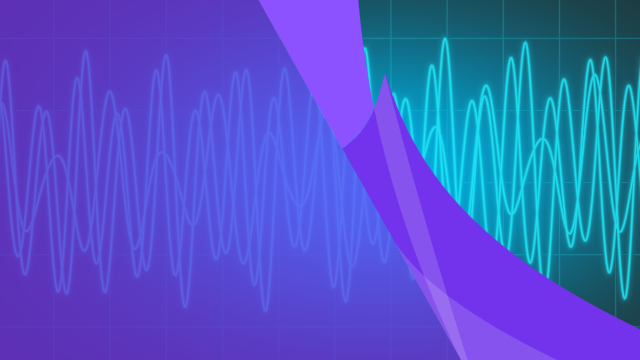
Give the GLSL for this background, as a Shadertoy shader.

```glsl
// Oscilloscope waves on a glowing grid, half veiled in violet, with curved purple sails.

// Lengths are in canvas heights
const vec2 GLOW_CENTER = vec2(1.05, 0.49);
const vec2 GLOW_FALLOFF = vec2(1.9, 5.0);
const vec2 GRID_STEP = vec2(0.156, 0.2003);
const vec2 GRID_OFFSET = vec2(0.150, 0.1065);
const float GRID_WIDTH = 0.0022;
const float TRACE_WIDTH = 0.0040;
const float TRACE_STEP = 0.003;
const int TRACE_REACH = 6;

const vec3 SCOPE_DARK = vec3(0.13, 0.18, 0.18);
const vec3 SCOPE_LIT = vec3(0.00, 0.67, 0.87);
const vec3 SCOPE_TRACE = vec3(0.12, 0.91, 0.97);
const vec3 VEIL_DARK = vec3(0.365, 0.18, 0.70);
const vec3 VEIL_LIT = vec3(0.32, 0.38, 0.94);
const vec3 VEIL_TRACE = vec3(0.37, 0.49, 1.00);
const vec3 BAND_COLOR = vec3(0.55, 0.32, 1.00);
const vec3 SAIL_COLOR = vec3(0.45, 0.20, 0.93);
const vec3 SHEEN_COLOR = vec3(0.90, 0.90, 0.97);
const float SHEEN = 0.18;

// Per wave: period, position of one crest, amplitude, amplitude swing
const vec4 WAVES[3] = vec4[3](
    vec4(0.1109, 0.1273, 0.285, 0.085),
    vec4(0.1095, 1.3102, 0.250, 0.060),
    vec4(0.1497, 1.5023, 0.165, 0.090));
const float SWING_CYCLES = 2.25;
const float TAU = 6.2831853;

// Coverage of the region where d is negative
float cover(float d) {
    return clamp(0.5 - d / max(fwidth(d), 1e-5), 0.0, 1.0);
}

float segmentDistance(vec2 p, vec2 a, vec2 b) {
    vec2 along = b - a;
    float h = clamp(dot(p - a, along) / dot(along, along), 0.0, 1.0);
    return length(p - a - along * h);
}

// Height of a wave, measured downwards from the top
float waveDepth(float x, vec4 wave) {
    float cycle = (x - wave.y) / wave.x;
    float amplitude = wave.z + wave.w * cos(TAU * (cycle - 1.0) / SWING_CYCLES);
    float middle = 0.52 - 0.035 * x;
    return middle - amplitude * cos(TAU * cycle);
}

// Line core plus soft halo, from the distance to a short polyline
float trace(vec2 p, vec4 wave) {
    float nearest = 1.0;
    float x = p.x - float(TRACE_REACH) * TRACE_STEP;
    vec2 a = vec2(x, waveDepth(x, wave));
    for (int i = 0; i < 2 * TRACE_REACH; i++) {
        x += TRACE_STEP;
        vec2 b = vec2(x, waveDepth(x, wave));
        nearest = min(nearest, segmentDistance(p, a, b));
        a = b;
    }
    float core = exp(-pow(nearest / TRACE_WIDTH, 2.0));
    float halo = exp(-pow(nearest / (3.0 * TRACE_WIDTH), 2.0));
    return 0.8 * core + 0.2 * halo;
}

float gridLines(vec2 p) {
    vec2 cell = (p - GRID_OFFSET) / GRID_STEP;
    vec2 d = abs(fract(cell + 0.5) - 0.5) * GRID_STEP / GRID_WIDTH;
    vec2 lines = exp(-d * d);
    return max(lines.x, lines.y);
}

void mainImage(out vec4 fragColor, in vec2 fragCoord) {
    // x to the right, y down from the top
    vec2 p = vec2(fragCoord.x, iResolution.y - fragCoord.y) / iResolution.y;
    float t = p.y;

    // Boundary curves, each giving x at depth t
    float s = t - 0.2037;
    float veilEdge = 0.7176 + 0.5625 * t;
    float bandEdge = 0.9954 + t * (0.085 + 0.20 * t);
    float sailEdge = 1.0694 + s * (0.321 + s * (0.361 + 0.83 * s));
    float arcEdge = 1.0694 - 0.28 * s - 32.0 * s * s * s * s;
    float u = t - 0.3333;
    float stripEdge = 1.1035 + u * (0.2676 + 0.0375 * u);
    float v = t - 0.678;
    float footEdge = 1.0995 + v * (0.70 + 2.15 * v);

    // Glowing scope and its violet veil
    vec2 offset = p - GLOW_CENTER;
    float glow = exp(-dot(offset * offset, GLOW_FALLOFF));
    float waves = 0.0;
    for (int i = 0; i < 3; i++) waves = max(waves, trace(p, WAVES[i]));
    float grid = gridLines(p);
    vec3 scope = mix(SCOPE_DARK, SCOPE_LIT, glow);
    scope = mix(scope, SCOPE_TRACE, max(0.22 * grid, 0.9 * waves));
    vec3 veil = mix(VEIL_DARK, VEIL_LIT, glow);
    veil = mix(veil, VEIL_TRACE, max(0.10 * grid, 0.5 * waves));
    vec3 color = mix(scope, veil, cover(p.x - veilEdge));

    // Upper band and the large sail
    float rightOfVeil = cover(veilEdge - p.x);
    float band = rightOfVeil * cover(p.x - bandEdge) * cover(p.x - arcEdge);
    float sail = rightOfVeil * cover(arcEdge - p.x) * cover(p.x - sailEdge);
    color = mix(color, BAND_COLOR, band);
    color = mix(color, SAIL_COLOR, sail);

    // Translucent sheens: long strip, then foot
    float strip = sail * cover(bandEdge - p.x) * cover(p.x - stripEdge);
    float foot = sail * cover(p.x - footEdge) * cover(-v);
    color = mix(color, SHEEN_COLOR, SHEEN * strip);
    color = mix(color, SHEEN_COLOR, SHEEN * foot);

    fragColor = vec4(color, 1.0);
}
```
